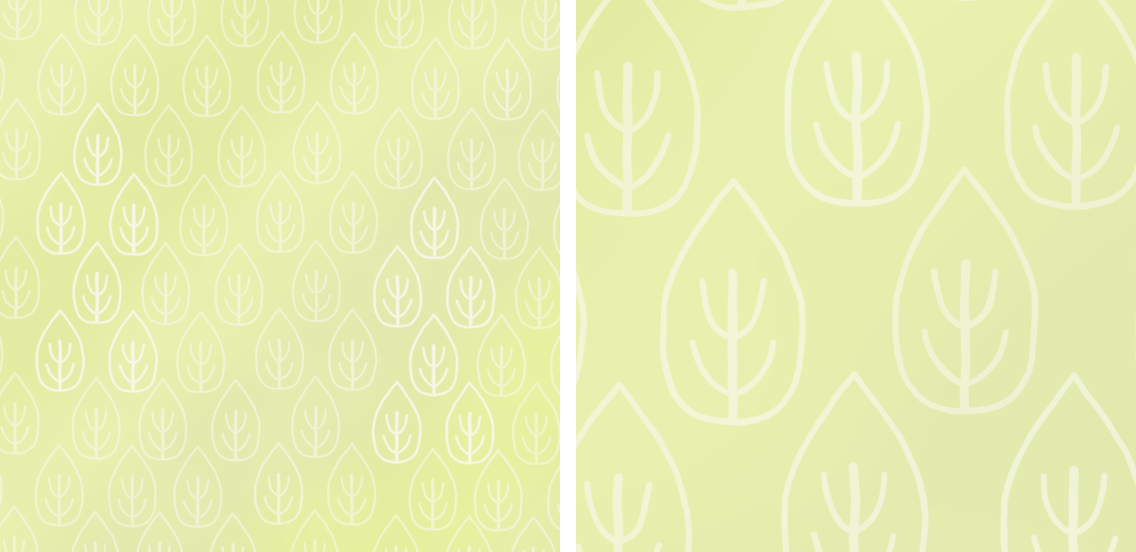
Left, the full canvas; right, a detail of the centre.
Give the GLSL for this pattern, as a Shadertoy shader.

```glsl
vec2 hashGradient(vec2 cell) {
    float angle = 6.2832 * fract(sin(dot(cell, vec2(127.1, 311.7))) * 43758.5);
    return vec2(cos(angle), sin(angle));
}

float gradientNoise(vec2 p) {
    vec2 i = floor(p), f = p - i;
    vec2 u = f * f * (3.0 - 2.0 * f);
    vec2 e = vec2(0.0, 1.0);
    return mix(
        mix(dot(hashGradient(i), f), dot(hashGradient(i + e.yx), f - e.yx), u.x),
        mix(dot(hashGradient(i + e.xy), f - e.xy), dot(hashGradient(i + e.yy), f - e.yy), u.x), u.y);
}

float segmentDistance(vec2 p, vec2 a, vec2 b) {
    vec2 pa = p - a, ba = b - a;
    return length(pa - ba * clamp(dot(pa, ba) / dot(ba, ba), 0.0, 1.0));
}

// Distance to a cubic Bezier, walked in short chords
float curveDistance(vec2 p, vec2 a, vec2 b, vec2 c, vec2 d) {
    float nearest = 1e3;
    vec2 last = a;
    for (int i = 1; i <= 10; i++) {
        float t = float(i) / 10.0, s = 1.0 - t;
        vec2 next = s * s * s * a + 3.0 * s * s * t * b + 3.0 * s * t * t * c + t * t * t * d;
        nearest = min(nearest, segmentDistance(p, last, next));
        last = next;
    }
    return nearest;
}

// Signed distance to the strokes of one leaf: tip at the origin, y downward
float leafStrokes(vec2 p) {
    p.x = abs(p.x);
    float outline = min(
        curveDistance(p, vec2(0.0), vec2(0.116, 0.16), vec2(0.339, 0.40), vec2(0.339, 0.698)),
        curveDistance(p, vec2(0.339, 0.698), vec2(0.339, 1.08), vec2(0.21, 1.164), vec2(0.0, 1.164)));
    float veins = min(
        curveDistance(p, vec2(0.148, 0.487), vec2(0.138, 0.656), vec2(0.085, 0.73), vec2(0.0, 0.762)),
        curveDistance(p, vec2(0.196, 0.783), vec2(0.17, 0.91), vec2(0.095, 1.005), vec2(0.0, 1.037)));
    float stem = segmentDistance(p, vec2(0.0, 0.45), vec2(0.0, 1.15));
    return min(min(outline, veins) - 0.015, stem - 0.022);
}

// Coverage of the leaf in a given row and column; columns come in blocks of 4.5
float leafInk(vec2 p, float row, float column, float blur) {
    float block = floor((column + 4.25) / 4.5);
    float place = column + 4.25 - 4.5 * block;
    float drifts = step(1.5, place) * step(place, 3.0);
    vec2 tip = vec2(
        0.254 + 1.06 * column + 0.116 * block - (0.006 + 0.016 * drifts) * row,
        -0.497 + 1.026 * row - 0.0042 * row * row + 0.0127 * (column - 3.0) - 0.063 * step(3.0, place));
    vec2 local = p - tip;
    if (abs(local.x) > 0.4 || abs(local.y - 0.58) > 0.65) return 0.0;

    // Slight hand-drawn wobble, and a patch of bolder leaves in each block
    local += 0.012 * vec2(gradientNoise(p * 6.0), gradientNoise(p * 6.0 + 31.0));
    float bold = step(place, 1.5) * step(abs(row - 2.5 - block), 1.75);
    float opacity = mix(0.66 + 0.12 * gradientNoise(tip * 0.7), 0.93, bold);
    return opacity * (1.0 - smoothstep(-blur, blur, leafStrokes(local) - 0.003 * bold));
}

// Soft diagonal bands, from the top left to the bottom right
vec3 backdrop(vec2 p) {
    float s = (p.x + p.y) / 16.0 + 0.06 * gradientNoise(p * 0.4 + 5.0);
    vec3 pale = vec3(0.910, 0.941, 0.685);
    vec3 color = mix(pale, vec3(0.888, 0.923, 0.633), smoothstep(0.10, 0.25, s));
    color = mix(color, pale, smoothstep(0.33, 0.46, s));
    color = mix(color, vec3(0.886, 0.917, 0.682), smoothstep(0.48, 0.58, s));
    color = mix(color, vec3(0.905, 0.940, 0.625), smoothstep(0.66, 0.82, s));
    color = mix(color, vec3(0.895, 0.925, 0.665), smoothstep(0.86, 1.0, s));
    return color + 0.012 * gradientNoise(p * vec2(0.6, 0.8));
}

void mainImage(out vec4 fragColor, in vec2 fragCoord) {
    // Eight rows of leaves fill the height, counted from the top
    vec2 p = 8.0 * fragCoord / iResolution.y;
    p.y = 8.0 - p.y;
    float blur = 8.0 / iResolution.y;

    float ink = 0.0;
    for (int j = -1; j <= 1; j++) {
        float row = floor(p.y) + float(j);
        float stagger = 0.5 * mod(row, 2.0);
        float middle = round((p.x - 0.3) / 1.09 - stagger);
        for (int i = -1; i <= 1; i++)
            ink = max(ink, leafInk(p, row, middle + float(i) + stagger, blur));
    }
    fragColor = vec4(mix(backdrop(p), vec3(0.968, 0.972, 0.915), ink), 1.0);
}
```
